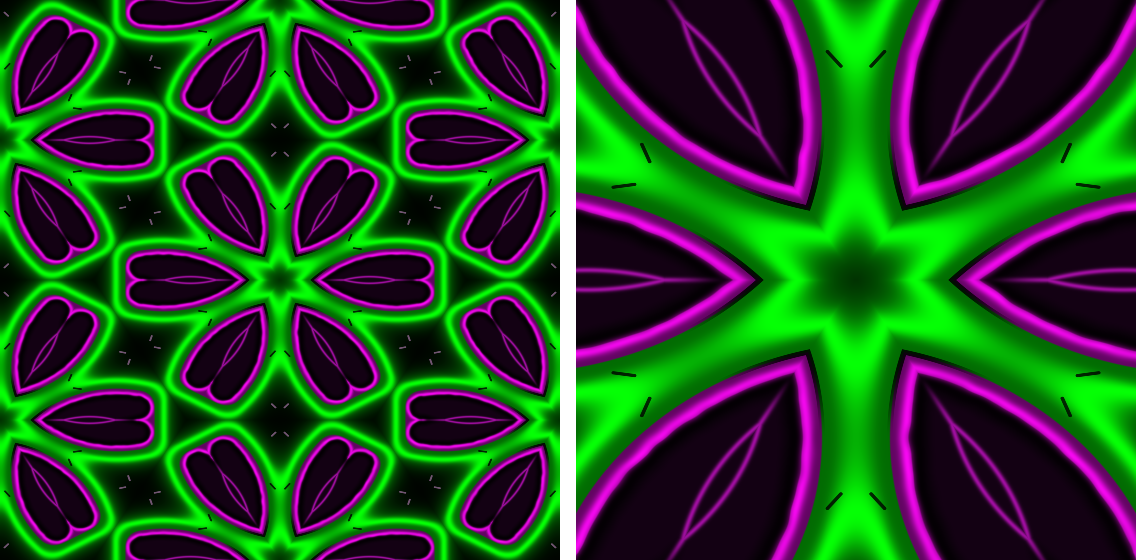
Left, the full canvas; right, a detail of the centre.
Reproduce this pattern procedurally as a Shadertoy shader.

```glsl
#define REPEATS vec2(1.0, 2.0)
#define PETAL_CENTER vec2(0.2083, -0.1443)
#define PETAL_RADIUS 0.2089
#define PETAL_END 0.276
#define LOBE_CENTER vec2(0.2448, 0.0254)
#define LOBE_RADIUS 0.0241
#define RIM_WIDTH 0.0117
#define HALO_OFFSET 0.0165
#define HALO_FALLOFF 0.0145
#define JOIN_SOFTNESS 0.0365
#define WOBBLE 0.0016
#define NOISE_CELLS 96.0

const float PI = 3.14159265;

float hash(vec2 p) {
    return fract(sin(dot(p, vec2(127.1, 311.7))) * 43758.5453);
}

// Value noise that wraps at the canvas edges
float wrappedNoise(vec2 uv) {
    vec2 p = uv * NOISE_CELLS;
    vec2 i = floor(p), f = fract(p);
    f = f * f * (3.0 - 2.0 * f);
    vec2 a = mod(i, NOISE_CELLS), b = mod(i + 1.0, NOISE_CELLS);
    return mix(mix(hash(a), hash(vec2(b.x, a.y)), f.x),
               mix(hash(vec2(a.x, b.y)), hash(b), f.x), f.y);
}

float smoothMin(float a, float b, float k) {
    float h = max(k - abs(a - b), 0.0) / k;
    return min(a, b) - h * h * k * 0.25;
}

float segment(vec2 p, vec2 a, vec2 b) {
    vec2 d = b - a;
    return length(p - a - d * clamp(dot(p - a, d) / dot(d, d), 0.0, 1.0));
}

float glow(float d, float width) {
    return exp(-d * d / (width * width));
}

// Offset from the nearest flower, with rows stretched to a regular hex lattice
vec2 flowerOffset(vec2 uv) {
    vec2 stretch = vec2(1.0, 2.0 / sqrt(3.0)) / REPEATS;
    vec2 cell = uv * REPEATS;
    vec2 a = (fract(cell + vec2(0.0, 0.5)) - 0.5) * stretch;
    vec2 b = (fract(cell + vec2(0.5, 0.0)) - 0.5) * stretch;
    return dot(a, a) < dot(b, b) ? a : b;
}

// Fold six petals into one half petal lying along +x
vec2 foldPetals(vec2 p) {
    float angle = abs(mod(atan(p.y, p.x) + PI / 6.0, PI / 3.0) - PI / 6.0);
    return length(p) * vec2(cos(angle), sin(angle));
}

float petalSide(vec2 p) {
    return length(vec2(p.x, abs(p.y)) - PETAL_CENTER) - PETAL_RADIUS;
}

float petal(vec2 p) {
    return -smoothMin(-petalSide(p), PETAL_END - p.x, 0.026);
}

// Dark heart inside the petal: two round lobes with a notch
float petalCore(vec2 p) {
    if (p.x > LOBE_CENTER.x) return length(p - LOBE_CENTER) - LOBE_RADIUS;
    float notch = 0.0013 - p.y - 0.3 * (LOBE_CENTER.x - p.x);
    return max(petalSide(p) + RIM_WIDTH, notch);
}

void mainImage(out vec4 fragColor, in vec2 fragCoord) {
    vec2 uv = fragCoord / iResolution.xy;
    float aa = 1.0 / min(iResolution.x, iResolution.y);
    vec2 p = foldPetals(flowerOffset(uv));

    // Frame along the gap between petals
    vec2 gapAxis = vec2(cos(PI / 6.0), sin(PI / 6.0));
    vec2 gap = vec2(dot(p, gapAxis), p.x * gapAxis.y - p.y * gapAxis.x);
    vec2 mirrored = p + 2.0 * gap.y * vec2(-gapAxis.y, gapAxis.x);

    float grain = wrappedNoise(uv) - 0.5;
    float edge = petal(p);
    float core = petalCore(p) + WOBBLE * grain;

    // Green halo
    float halo = smoothMin(edge, petal(mirrored), JOIN_SOFTNESS) - HALO_OFFSET;
    float tail = halo > 0.0 ? 0.72 * exp(-halo / HALO_FALLOFF) : 0.42;
    float green = mix(tail, 1.0, glow(halo, 0.0062));
    vec3 color = vec3(0.02 * green, green, 0.02 * green);

    // Small ticks in the gaps
    float darkTick = segment(gap, vec2(0.157, 0.017), vec2(0.147, 0.009));
    color *= 1.0 - 0.8 * smoothstep(0.0008 + aa, 0.0008, darkTick);
    float paleTick = segment(gap, vec2(0.263, 0.008), vec2(0.256, 0.0145));
    color = mix(color, vec3(0.55, 0.4, 0.55), 0.8 * smoothstep(0.0008 + aa, 0.0008, paleTick));

    // Petal rim and dark core
    float rim = glow(core - 0.0028, 0.0036) * (0.95 + 0.2 * grain);
    vec3 band = mix(vec3(0.38, 0.02, 0.38), vec3(0.95, 0.03, 0.93), rim);
    vec3 fill = vec3(0.075, 0.005, 0.075) * smoothstep(0.002, 0.016, -core);
    fill += vec3(0.75, 0.03, 0.73) * glow(core - 0.0028, 0.0036);
    vec3 inside = mix(fill, band, smoothstep(-aa, aa, core));

    // Spindle vein
    float t = (p.x - 0.16) / 0.046;
    float vein = abs(p.y - 0.0068 * max(1.0 - t * t, 0.0));
    float veinFade = smoothstep(1.9, 0.9, abs(t));
    inside += vec3(0.55, 0.05, 0.55) * glow(vein, 0.0016 + 0.3 * aa) * veinFade
            * smoothstep(0.0, -0.004, core);
    color = mix(color, inside, smoothstep(aa, -aa, edge));

    // Dark outline at the petal tip
    float outline = smoothstep(0.0014 + aa, 0.0014, abs(edge)) * smoothstep(0.105, 0.062, p.x);
    color *= 1.0 - 0.85 * outline;

    fragColor = vec4(clamp(color, 0.0, 1.0), 1.0);
}
```
